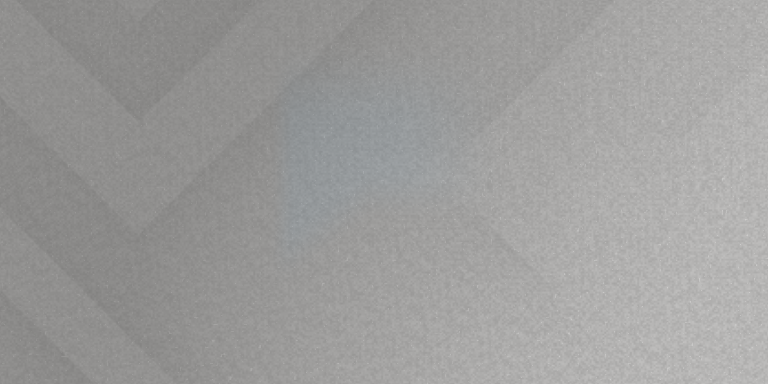
Write a Shadertoy shader that draws this background.

```glsl
const vec3 DARK_GREY = vec3(0.568, 0.565, 0.560);
const vec3 LIGHT_GREY = vec3(0.715, 0.712, 0.708);
const vec3 BLUE_TINT = vec3(-0.012, 0.008, 0.022);
const float LIGHT_TILT = 0.6;      // how far the light leans to the lower right
const float FOLD_DEPTH = 0.034;    // darkness at the foot of a fold
const float FOLD_FADE = 0.17;      // distance over which a fold shade fades
const float EDGE_SOFTNESS = 0.005;
const float DOWN_APEX_X = 0.36;    // axis of the downward chevrons
const float LEFT_APEX_Y = 0.545;   // axis of the left-pointing chevrons
const float GRAIN_CELLS = 210.0;   // grain cells per canvas height
const float GRAIN_STRENGTH = 0.085;
const float SPARKLE_STRENGTH = 0.07;

float hash(vec2 p) {
    return fract(sin(dot(p, vec2(127.1, 311.7))) * 43758.5453);
}

float valueNoise(vec2 p) {
    vec2 cell = floor(p);
    vec2 f = fract(p);
    f = f * f * (3.0 - 2.0 * f);
    float low = mix(hash(cell), hash(cell + vec2(1.0, 0.0)), f.x);
    float high = mix(hash(cell + vec2(0.0, 1.0)), hash(cell + vec2(1.0)), f.x);
    return mix(low, high, f.y);
}

// Shade starting sharply at d = 0 and fading towards positive d
float fold(float d) {
    return smoothstep(-EDGE_SOFTNESS, EDGE_SOFTNESS, d) * exp(-max(d, 0.0) / FOLD_FADE);
}

float foldShade(vec2 p) {
    float down = p.y - abs(p.x - DOWN_APEX_X);
    float left = p.x - abs(p.y - LEFT_APEX_Y);
    float diagonal = p.x + p.y;

    // Nested chevrons pointing down
    float shade = 0.6 * fold(0.943 - down);
    shade += 0.8 * fold(down - 0.682);
    shade += 0.75 * fold(0.388 - down);

    // Diagonal bands in the lower left corner
    shade += 0.9 * fold(diagonal - 0.46);
    shade += 0.9 * fold(0.245 - diagonal);

    // Nested chevrons pointing left, softer near the tip and low down
    float tipFade = smoothstep(0.0, 0.16, abs(p.y - LEFT_APEX_Y));
    float lowFade = smoothstep(0.05, 0.4, p.y);
    shade += 0.7 * tipFade * lowFade * fold(1.145 - left);
    shade += 0.5 * tipFade * smoothstep(0.5, 0.7, p.y) * fold(1.685 - left);
    return shade;
}

// Cool patch with a steep left side and a slanted lower side
float coolPatch(vec2 p) {
    float sides = smoothstep(0.70, 0.77, p.x) * smoothstep(1.34, 1.0, p.x);
    float lower = smoothstep(0.0, 0.14, p.y - min(0.24 + 0.75 * (p.x - 0.72), 0.42));
    float upper = smoothstep(0.9, 0.66, p.y);
    return sides * lower * upper;
}

void mainImage(out vec4 fragColor, in vec2 fragCoord) {
    vec2 p = fragCoord / iResolution.y;

    // Broad light from the lower right
    float light = smoothstep(0.3, 2.2, p.x - LIGHT_TILT * (p.y - 0.5));
    vec3 color = mix(DARK_GREY, LIGHT_GREY, light);

    // Folds and cool patch
    color -= FOLD_DEPTH * foldShade(p);
    color += BLUE_TINT * coolPatch(p);

    // Paper grain with sparse bright flecks
    vec2 g = p * GRAIN_CELLS;
    float grain = 0.65 * valueNoise(g) + 0.35 * valueNoise(g * 0.53 + 17.0) - 0.5;
    float sparkle = smoothstep(0.86, 1.0, valueNoise(g * 0.8 + 71.0));
    color += (0.7 + 0.5 * light) * (GRAIN_STRENGTH * grain + SPARKLE_STRENGTH * sparkle);

    fragColor = vec4(clamp(color, 0.0, 1.0), 1.0);
}
```
